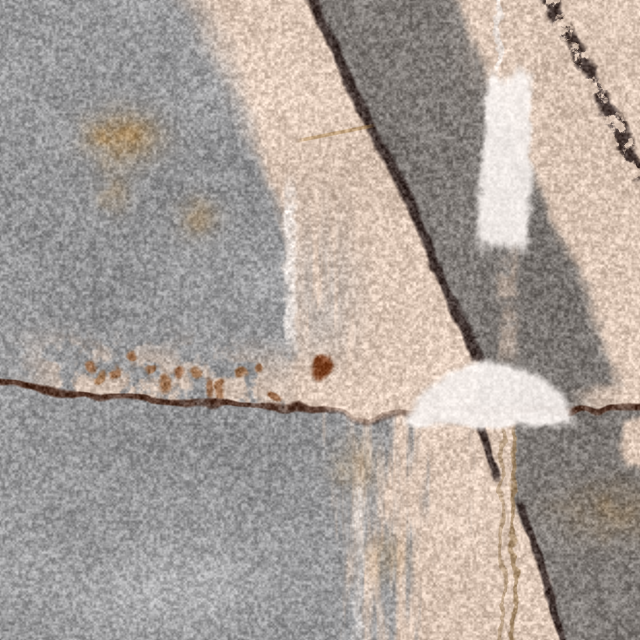
Write a WebGL 2 fragment shader that draws this texture.

```glsl
#version 300 es
precision highp float;
uniform vec2 u_resolution;
out vec4 fragColor;

#define GRAIN 0.20
#define SPECKLE 0.16
#define WOBBLE 0.022
#define CRACK_WIDTH 0.0065
#define RUST_SPOTS 13

const vec3 SLATE = vec3(.59, .59, .595);
const vec3 SHADE = vec3(.49, .47, .455);
const vec3 PLASTER = vec3(.86, .775, .71);
const vec3 CHALK = vec3(.95, .925, .91);
const vec3 OCHRE = vec3(.68, .54, .35);
const vec3 RUST = vec3(.48, .26, .14);
const vec3 INK = vec3(.21, .16, .15);

// Polyline keys: (parameter, value), parameter ascending
const vec2 LEFT_EDGE[5] = vec2[](vec2(.44, .46), vec2(.66, .445), vec2(.75, .405), vec2(.88, .36), vec2(1, .3));
const vec2 RIGHT_EDGE[5] = vec2[](vec2(.4, .965), vec2(.55, .915), vec2(.68, .85), vec2(.8, .8), vec2(1, .715));
const vec2 UPPER_CRACK[5] = vec2[](vec2(.44, .747), vec2(.56, .69), vec2(.69, .638), vec2(.8, .579), vec2(1, .488));
const vec2 LOWER_CRACK[5] = vec2[](vec2(0, .879), vec2(.115, .846), vec2(.21, .814), vec2(.25, .777), vec2(.33, .752));
const vec2 CORNER[5] = vec2[](vec2(.733, 1), vec2(.759, .983), vec2(.818, .957), vec2(.883, .924), vec2(1, .859));
const vec2 SEAM[5] = vec2[](vec2(0, .402), vec2(.14, .38), vec2(.51, .361), vec2(.575, .343), vec2(.68, .36));

float hash(vec2 p) {
  vec3 q = fract(p.xyx * .1031);
  q += dot(q, q.yzx + 33.33);
  return fract((q.x + q.y) * q.z);
}

float noise(vec2 p) {
  vec2 i = floor(p), f = fract(p), e = vec2(1, 0);
  f = f * f * (3. - 2. * f);
  return mix(mix(hash(i), hash(i + e), f.x), mix(hash(i + e.yx), hash(i + e.xx), f.x), f.y);
}

float fbm(vec2 p) {
  float sum = 0., amp = .533;
  for (int i = 0; i < 4; i++) { sum += amp * noise(p); p = p * 2.03 + 17.; amp *= .5; }
  return sum;
}

float lineAt(vec2 k[5], float t) {
  float v = k[0].y;
  for (int i = 0; i < 4; i++)
    v = mix(v, k[i + 1].y, clamp((t - k[i].x) / (k[i + 1].x - k[i].x), 0., 1.));
  return v;
}

float above(float edge, float soft, float v) { return smoothstep(edge - soft, edge + soft, v); }
float band(float a, float b, float soft, float v) { return above(a, soft, v) * (1. - above(b, soft, v)); }
float stroke(float d, float w) { return 1. - smoothstep(w * .5, w * 1.4, abs(d)); }
float blob(vec2 p, float x, float y, float rx, float ry) {
  vec2 q = (p - vec2(x, y)) / vec2(rx, ry);
  return exp(-dot(q, q));
}

void main() {
  vec2 p = gl_FragCoord.xy / u_resolution;
  float cloud = .11 * (fbm(p * 7.) - .5), rough = fbm(p * 38.), streak = fbm(p * vec2(75, 9));
  vec2 w = p + WOBBLE * (vec2(rough, fbm(p * 32. + 50.)) - .5);
  float patchy = above(.42, .2, rough), worn = above(.42, .2, streak);
  float jitter = .006 * (noise(p * 45.) - .5);
  float rise = p.y - lineAt(SEAM, p.x) - 2. * jitter;
  float crackX = lineAt(UPPER_CRACK, p.y) + jitter;
  float lowX = lineAt(LOWER_CRACK, p.y) + jitter;
  float upper = above(0., .004, rise);

  // Slate fields and plaster strips
  vec3 slate = SLATE + cloud + .08 * blob(p, .24, .08, .2, .06) - .05 * blob(p, .3, .3, .3, .06);
  vec3 shade = SHADE + cloud, plaster = PLASTER + cloud;
  float strip = above(lineAt(LEFT_EDGE, w.y), mix(.012, .045, above(.8, .2, p.y)), w.x);
  strip *= 1. - .5 * blob(p, .5, .53, .055, .12) * worn;
  float dark = above(crackX, .003, p.x) * (1. - above(lineAt(RIGHT_EDGE, w.y), .014, w.x));
  vec3 top = mix(mix(slate, plaster, strip), shade, dark);
  float lowStrip = above(.61 + .25 * (streak - .5), .08, w.x);
  float shadeX = mix(lowX, .805, above(.2, .02, p.y));
  vec3 bottom = mix(mix(slate, plaster, lowStrip), shade, above(shadeX, .006, w.x));
  bottom = mix(bottom, plaster, above(.5, .15, blob(w, 1., .305, .04, .05)));
  vec3 col = mix(bottom, top, upper);

  // Crumbling crust along the seam
  float crust = upper * (1. - above(.075, .05, rise)) * (1. - above(.72, .04, p.x)) * above(.06, .07, p.x);
  crust *= above(mix(.5, .22, above(.42, .08, p.x)), .12, rough);
  crust = max(crust, band(0., .035, .01, rise) * above(.91, .03, p.x));
  col = mix(col, plaster, .85 * crust);

  // Ochre stains and worn vertical streaks
  float stain = blob(w, .195, .785, .05, .035) + .4 * blob(w, .18, .7, .025, .03);
  stain += .5 * (blob(w, .31, .66, .03, .03) + blob(w, .6, .13, .035, .03) + blob(w, .555, .27, .03, .04));
  stain += .4 * blob(w, .96, .2, .08, .04);
  col = mix(col, OCHRE, clamp(stain * (.3 + rough), 0., .8));
  col = mix(col, PLASTER, .65 * blob(p, .77, .98, .04, .1) * worn);
  col = mix(col, PLASTER * .86, .7 * stroke(w.x - .795, .016) * band(.44, .62, .02, p.y) * patchy);
  col = mix(col, CHALK, .75 * stroke(w.x - .455, .009) * band(.46, .71, .03, p.y) * patchy);
  col = mix(col, CHALK, .4 * stroke(w.x - .56, .007) * (1. - above(.25, .05, p.y)));

  // Scattered rust flakes
  for (int i = 0; i < RUST_SPOTS; i++) {
    float f = float(i), h = hash(vec2(f, 9)), x = .13 + .024 * f + .012 * hash(vec2(f, 3));
    float flake = blob(w, x, lineAt(SEAM, x) + .015 + .05 * h, .01, .006 + .009 * hash(vec2(f, 5)));
    col = mix(col, mix(RUST, OCHRE, .6 * hash(vec2(f, 7))), .8 * above(.45, .3, flake));
  }
  col = mix(col, RUST, above(.45, .25, blob(w, .502, .428, .016, .019)));

  // Cracks and seam
  float ink = stroke(p.x - crackX, CRACK_WIDTH * (.9 + rough)) * above(.435, .005, p.y);
  ink = max(ink, stroke(p.x - lowX, CRACK_WIDTH) * (1. - band(.215, .25, .01, p.y)) * (1. - above(.34, .01, p.y)));
  ink = max(ink, stroke(w.x - lineAt(CORNER, w.y), .013) * above(.43, .08, fbm(p * 70.)) * above(.72, .01, p.y));
  col = mix(col, INK, .9 * ink);
  float seamFade = (1. - .55 * band(.51, .7, .03, p.x)) * mix(.65, 1., patchy);
  col = mix(col, mix(INK, RUST, .35), seamFade * stroke(rise, .0055));
  float hairline = stroke(p.y - .785 - .2 * (p.x - .49), .003) * band(.47, .58, .01, p.x);
  col = mix(col, OCHRE, .6 * hairline);
  float ribs = max(stroke(w.x - .803, .004), .7 * stroke(w.x - .785, .003));
  col = mix(col, OCHRE * .8, .65 * ribs * (1. - above(.33, .01, p.y)));
  col = mix(col, CHALK, .7 * stroke(w.x - .779, .004) * above(.89, .01, p.y));

  // Chalk dabs with feathered edges
  float t = clamp((p.y - .61) / .28, 0., 1.);
  float dab = 1. - above(mix(.043, .032, t), .007, abs(w.x - mix(.784, .798, t)));
  dab *= band(.615, .885, .014, w.y + .03 * (streak - .5));
  float dome = 1. - above(1., .09, length((w - vec2(.767, .335)) / vec2(.128, .096)));
  float chalk = max(dab, dome * above(.334, .006, w.y));
  col = mix(col, CHALK + .06 * (rough - .3), .95 * chalk);

  // Mineral grain, softer on chalk
  float grain = GRAIN * (noise(p * 190.) - .5) + SPECKLE * (noise(p * 330.) - .5);
  fragColor = vec4(clamp(col + grain * mix(1., .4, chalk), 0., 1.), 1);
}
```
